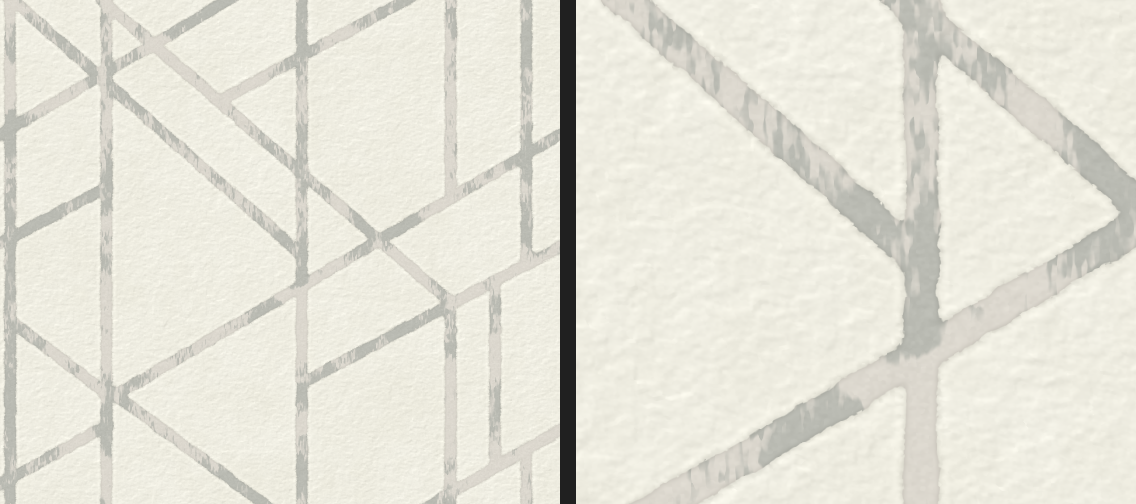
Left, the full canvas; right, a detail of the centre.
Give the GLSL for this pattern, as a Shadertoy shader.

```glsl
// Pale plaster ground crossed by a lattice of brushed, worn grey bars.

const float WIDTH = 7.68;          // canvas width in design units
const float HALF_BAR = 0.077;
const vec3 CREAM = vec3(0.935, 0.928, 0.882);
const vec3 PALE  = vec3(0.862, 0.845, 0.808);
const vec3 GREY  = vec3(0.728, 0.732, 0.700);

// Upright bars: x, lower end, upper end
const vec3 UPRIGHTS[8] = vec3[8](
    vec3(0.14, -1.0, 8.0), vec3(1.46, -1.0, 8.0), vec3(4.14, -1.0, 8.0),
    vec3(6.18, 4.27, 8.0), vec3(6.18, -1.0, 2.75), vec3(7.22, 3.37, 8.0),
    vec3(7.22, -1.0, 0.66), vec3(6.79, 0.58, 3.02));

// Slanted bars: start xy, end xy
const vec4 SLANTS[11] = vec4[11](
    vec4(-0.1, 5.00, 3.30, 7.01), vec4(3.07, 5.56, 5.70, 6.99),
    vec4(-0.1, 3.52, 1.46, 4.34), vec4(1.60, 1.50, 7.80, 5.14),
    vec4(4.20, 1.69, 7.80, 3.59), vec4(-0.1, 0.22, 1.46, 1.07),
    vec4(5.75, -0.1, 7.80, 1.08), vec4(0.10, 6.98, 4.08, 3.47),
    vec4(1.40, 6.91, 6.18, 2.77), vec4(0.14, 2.52, 1.46, 1.52),
    vec4(1.55, 1.52, 3.75, -0.1));

vec3 hash3(vec2 p) {
    vec3 q = fract(p.xyx * vec3(0.1031, 0.1030, 0.0973));
    q += dot(q, q.yxz + 33.33);
    return fract((q.xxy + q.yzz) * q.zyx);
}

// Smooth cellular noise: random cell values blended by distance
float cellNoise(vec2 p) {
    vec2 cell = floor(p), f = p - cell;
    float total = 0.0, weights = 0.0001;
    for (int j = -1; j <= 1; j++)
    for (int i = -1; i <= 1; i++) {
        vec2 o = vec2(i, j);
        vec3 h = hash3(cell + o + 200.0);
        vec2 r = o + 0.15 + 0.7 * h.xy - f;
        float w = max(1.0 - dot(r, r), 0.0);
        w *= w * w;
        total += w * h.z;
        weights += w;
    }
    return total / weights;
}

float segmentDistance(vec2 p, vec2 a, vec2 b) {
    vec2 pa = p - a, ba = b - a;
    return length(pa - ba * clamp(dot(pa, ba) / dot(ba, ba), 0.0, 1.0));
}

// Union with small fillets where bars meet
float smoothUnion(float a, float b, float k) {
    float h = max(k - abs(a - b), 0.0) / k;
    return min(a, b) - 0.25 * k * h * h;
}

float latticeDistance(vec2 p, float halfWidth) {
    float d = 10.0;
    for (int i = 0; i < 8; i++) {
        vec3 u = UPRIGHTS[i];
        d = smoothUnion(d, segmentDistance(p, u.xy, u.xz), 0.05);
    }
    for (int i = 0; i < 11; i++) {
        vec4 s = SLANTS[i];
        d = smoothUnion(d, segmentDistance(p, s.xy, s.zw), 0.05);
    }
    return d - halfWidth;
}

float plasterHeight(vec2 p) {
    return 0.55 * cellNoise(p * vec2(11.0, 15.0))
         + 0.40 * cellNoise(p * vec2(23.0, 34.0) + 7.0);
}

// Slope of the plaster towards the light
float plasterRelief(vec2 p, vec2 toLight) {
    return plasterHeight(p) - plasterHeight(p + toLight);
}

// Worn paint: broad patches broken up by upright bristle streaks
float paintWear(vec2 p) {
    float broad = cellNoise(p * vec2(2.1, 1.7) + 3.0);
    float mid = cellNoise(p * vec2(9.0, 5.0) + 11.0);
    float bristle = cellNoise(p * vec2(46.0, 15.0) + 19.0);
    float tone = 0.5 * broad + 0.27 * mid + 0.23 * bristle;
    return smoothstep(0.40, 0.57, tone);
}

void mainImage(out vec4 fragColor, in vec2 fragCoord) {
    float pixel = WIDTH / iResolution.x;
    vec2 p = fragCoord * pixel;
    float relief = plasterRelief(p, vec2(-0.014, 0.018));
    float grain = cellNoise(p * vec2(52.0, 60.0)) - 0.5;

    // Plaster ground with faint mottling
    float mottle = cellNoise(p * 1.6 + 5.0) + cellNoise(p * 5.0) - 1.0;
    vec3 color = CREAM + 0.085 * relief + 0.018 * grain;
    color += mottle * vec3(0.010, 0.011, 0.015);

    // Bars with slightly ragged edges
    float ragged = 0.022 * (cellNoise(p * 9.0 + 31.0) - 0.5) + 0.010 * grain;
    float d = latticeDistance(p, HALF_BAR) + ragged;
    vec3 paint = mix(GREY, PALE, paintWear(p)) + 0.035 * relief + 0.025 * grain;

    // Pressed rim: light lip outside, thin shadow on the edge
    color += 0.018 * exp(-pow((d - 0.035) / 0.016, 2.0));
    color = mix(color, paint, smoothstep(pixel, -pixel, d));
    color -= 0.045 * exp(-pow(d / 0.013, 2.0));

    fragColor = vec4(color, 1.0);
}
```
